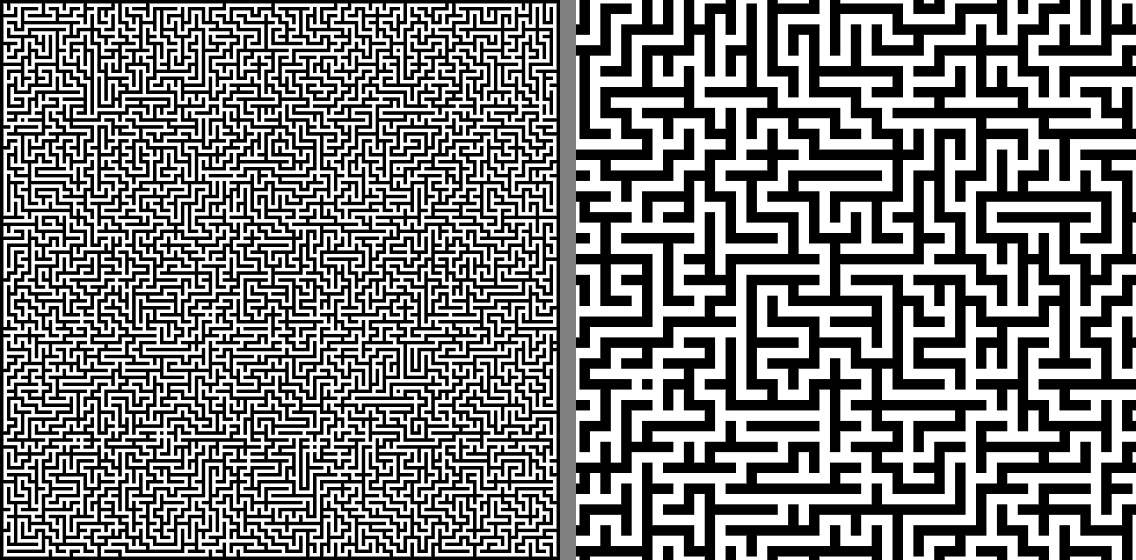
Left, the full canvas; right, a detail of the centre.
Reproduce this pattern procedurally as a Shadertoy shader.

```glsl
// Blocks of 16 x 16 cells; shifted rows and columns make their borders interlock
ivec2 blockOf(ivec2 cell) {
    vec2 q = vec2(cell);
    q.x += round(2.0 * sin(q.y * 0.9 + 1.0));
    q.y += round(2.0 * sin(floor(q.x / 4.0) * 2.3));
    return clamp(ivec2(floor(q / 16.0)), 0, 4);
}

bool inside(ivec2 cell) {
    return all(greaterThanEqual(cell, ivec2(0))) && all(lessThan(cell, ivec2(80)));
}

// Directions 0..3: right, up, left, down
ivec2 stepTo(int d) {
    return ivec2((1 - d) * (1 - (d & 1)), (2 - d) * (d & 1));
}

// Bits per row of a block: x holds the taken cells, y and z the way back
uvec3 rows[22];

bool taken(ivec2 at) {
    return ((rows[at.y].x >> uint(at.x)) & 1u) == 1u;
}

int wayBack(ivec2 at) {
    uvec2 bits = (rows[at.y].yz >> uint(at.x)) & 1u;
    return int(bits.x + 2u * bits.y);
}

// Depth-first walk that carves the corridors of one block
void carve(ivec2 block, ivec2 corner) {
    for (int y = 0; y < 22; y++) {
        uint bits = 0u;
        for (int x = 0; x < 22; x++) {
            ivec2 cell = corner + ivec2(x, y);
            if (!inside(cell) || blockOf(cell) != block) bits |= 1u << uint(x);
        }
        rows[y] = uvec3(bits, 0u, 0u);
    }
    ivec2 start = ivec2(11), at = start;
    rows[at.y].x |= 1u << uint(at.x);
    uint seed = uint(block.x * 57 + block.y * 131 + 7) * 2654435769u;

    for (int i = 0; i < 680; i++) {
        seed = seed * 1664525u + 1013904223u;
        int dice = int(seed >> 29);
        int turn = dice > 3 ? 1 : 3;
        int go = -1;
        for (int k = 0; k < 4; k++) {
            int d = (dice + k * turn) & 3;
            if (!taken(at + stepTo(d))) { go = d; break; }
        }
        if (go >= 0) {
            at += stepTo(go);
            uint back = uint((go + 2) & 3);
            rows[at.y] |= uvec3(1u, back & 1u, back >> 1) << uint(at.x);
        } else if (at == start) {
            break;
        } else {
            at += stepTo(wayBack(at));
        }
    }
}

// 1 where a wall stands between two neighbouring cells
float wallBetween(ivec2 a, ivec2 b, ivec2 block, ivec2 corner) {
    if (!inside(b)) return 1.0;
    if (blockOf(b) != block) {
        // A few doors join the blocks
        float chance = fract(sin(dot(vec2(a + b), vec2(12.99, 78.23))) * 43758.5);
        return step(0.08, chance);
    }
    ivec2 u = a - corner, v = b - corner;
    bool open = u + stepTo(wayBack(u)) == v || v + stepTo(wayBack(v)) == u;
    return open ? 0.0 : 1.0;
}

void mainImage(out vec4 fragColor, in vec2 fragCoord) {
    // 80 cells plus the outer wall, walls as wide as corridors
    vec2 p = fragCoord / iResolution.xy * 80.5 - 0.25;
    ivec2 cell = clamp(ivec2(floor(p)), 0, 79);
    vec2 f = p - vec2(cell) - 0.5;
    vec2 cover = clamp((abs(f) - 0.25) * iResolution.xy / 80.5 * 1.15 + 0.5, 0.0, 1.0);

    float ink = cover.x * cover.y;
    if (max(cover.x, cover.y) > 0.0 && ink < 1.0) {
        ivec2 block = blockOf(cell);
        ivec2 corner = block * 16 - 3;
        carve(block, corner);
        ivec2 side = ivec2(sign(f));
        float wallX = wallBetween(cell, cell + ivec2(side.x, 0), block, corner);
        float wallY = wallBetween(cell, cell + ivec2(0, side.y), block, corner);
        ink = max(ink, max(cover.x * wallX, cover.y * wallY));
    }
    fragColor = vec4(vec3(1.0 - ink), 1.0);
}
```
